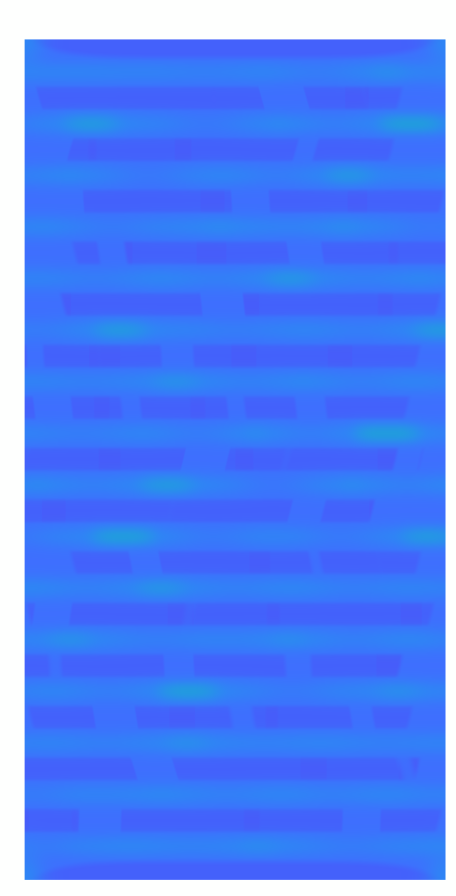
Write a WebGL 1 fragment shader that draws this texture map.

```glsl
precision highp float;
// A tall blue panel on white, crossed by sixteen soft cyan stripes.
// Broken indigo bars lie between the stripes; gradient noise varies each
// stripe's glow and each bar's gaps, like bands of a contour plot.

uniform vec2 u_resolution;

// Layout, in canvas fractions with the origin at the lower left
const vec2 PANEL_MIN = vec2(0.054, 0.018);
const vec2 PANEL_MAX = vec2(0.977, 0.956);
const float STRIPES = 16.0;
const float FIRST_STRIPE = 0.039;   // from the panel top, in panel heights
const float PITCH = 0.0614;         // stripe spacing, in panel heights

// Stripes and bars, in stripe spacings or panel widths
const float STRIPE_SIGMA = 0.17;
const float GLOW_FREQ = 4.0;
const float BAR_HALF = 0.22;
const float BAR_SOFT = 0.05;
const float GAP_FREQ = 6.5;
const float GAP_LEVEL = 0.13;
const float END_INSET = 0.13;
const float SLANT = 0.04;
const float CAP_DEPTH = 0.023;

const vec3 PAPER = vec3(0.995, 1.0, 0.995);
const vec3 BASE = vec3(0.243, 0.435, 0.995);
const vec3 BAR = vec3(0.265, 0.380, 0.985);
const vec3 DEEP = vec3(0.285, 0.350, 0.975);
const vec3 STRIPE = vec3(0.175, 0.530, 0.955);
const vec3 HOT = vec3(0.125, 0.620, 0.860);

float hash(vec2 p) {
  vec3 q = fract(vec3(p.xyx) * 0.1031);
  q += dot(q, q.yzx + 33.33);
  return fract((q.x + q.y) * q.z);
}

// Gradient noise along x, independent for every row; about -0.5 to 0.5
float rowNoise(float x, float row) {
  x += 17.0 * hash(vec2(row, 5.0));
  float cell = floor(x);
  float f = x - cell;
  float left = 2.0 * hash(vec2(cell, row)) - 1.0;
  float right = 2.0 * hash(vec2(cell + 1.0, row)) - 1.0;
  float blend = f * f * f * (f * (f * 6.0 - 15.0) + 10.0);
  return mix(left * f, right * (f - 1.0), blend);
}

// Distance an end of a bar keeps from the panel side; some reach it
float endInset(float row, float side) {
  return END_INSET * (1.5 * hash(vec2(row + 9.0, side)) - 0.5);
}

// Coverage of the broken bar between two stripes
float barMask(float x, float phase, float row) {
  float height = phase - row - 0.5;
  float slantedX = x + SLANT * height * (2.0 * hash(vec2(row, 71.0)) - 1.0);
  float gap = rowNoise(slantedX * GAP_FREQ, row + 40.0);
  float mask = 1.0 - smoothstep(GAP_LEVEL - 0.02, GAP_LEVEL + 0.02, gap);
  float leftEnd = endInset(row, 1.0) + 0.03 * height;
  float rightEnd = endInset(row, 2.0) + 0.03 * height;
  mask *= smoothstep(leftEnd - 0.008, leftEnd + 0.008, x);
  mask *= smoothstep(rightEnd - 0.008, rightEnd + 0.008, 1.0 - x);
  mask *= 1.0 - smoothstep(BAR_HALF - BAR_SOFT, BAR_HALF + BAR_SOFT, abs(height));
  return mask * step(0.0, row) * step(row, STRIPES - 2.0);
}

// Dark cap along the top and bottom, tapering towards the corners
float capMask(float x, float depth) {
  float across = 2.0 * x - 1.0;
  float limit = CAP_DEPTH * (1.0 - pow(across * across, 3.0));
  return 1.0 - smoothstep(limit - 0.007, limit + 0.004, depth);
}

vec3 panelColor(vec2 p) {
  float fromTop = 1.0 - p.y;
  float phase = (fromTop - FIRST_STRIPE) / PITCH;
  float row = floor(phase);

  // Bars with faint darker patches
  float patchNoise = rowNoise(p.x * 9.0, row + 80.0);
  float deep = 0.6 * smoothstep(0.16, 0.19, patchNoise);
  vec3 color = mix(BASE, mix(BAR, DEEP, deep), barMask(p.x, phase, row));

  // Stripes that swell and fade along their length
  float stripe = clamp(floor(phase + 0.5), 0.0, STRIPES - 1.0);
  float offset = (phase - stripe) / STRIPE_SIGMA;
  float profile = exp(-0.5 * offset * offset);
  float glow = rowNoise(p.x * GLOW_FREQ, stripe + 120.0);
  float strength = clamp(0.72 + 1.1 * glow, 0.2, 1.0);
  color = mix(color, STRIPE, profile * strength);
  color = mix(color, HOT, 0.85 * profile * profile * smoothstep(0.08, 0.42, glow));

  // Caps and corner glow
  float depth = min(p.y, fromTop);
  color = mix(color, BAR, capMask(p.x, depth));
  vec2 corner = vec2(min(p.x, 1.0 - p.x), depth) / vec2(0.045, 0.035);
  return mix(color, STRIPE, 0.9 * exp(-dot(corner, corner)));
}

void main() {
  vec2 uv = gl_FragCoord.xy / u_resolution;
  vec2 p = (uv - PANEL_MIN) / (PANEL_MAX - PANEL_MIN);

  // Antialiased panel outline, one pixel wide
  vec2 inside = min(uv - PANEL_MIN, PANEL_MAX - uv) * u_resolution;
  vec2 cover = clamp(inside + 0.5, 0.0, 1.0);
  vec3 color = mix(PAPER, panelColor(clamp(p, 0.0, 1.0)), cover.x * cover.y);
  gl_FragColor = vec4(color, 1.0);
}
```
